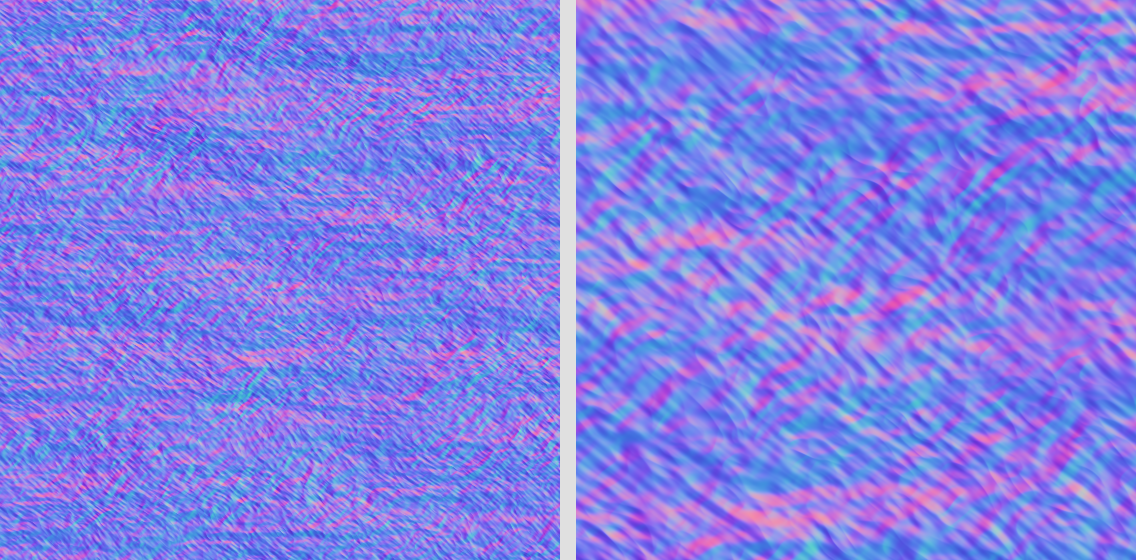
Left: the whole. Right: its middle third, enlarged.
This texture map is drawn by a Shadertoy shader. Its source:

```glsl
// Normal map of a fibrous, wrinkled surface with horizontal grain.
// Layers of stretched gradient noise form a height field; its slopes
// are packed as colour: red = vertical, green = horizontal, blue = up.

#define SWELL 0.18         // slope of the broad undulations
#define STREAK 0.20        // slope of the horizontal grain
#define FIBRE 0.20         // slope of the falling fibres
#define SCRATCH 0.32       // slope of the finest falling lines
#define WRINKLE 0.27       // slope of the rising creases
#define KNOT 0.17          // slope of the small lumps
#define FIBRE_ANGLE -0.68  // radians from horizontal
#define CREASE_ANGLE 0.72
#define SKEW 0.4           // makes the red faces steeper
#define STEP 0.0005        // sampling distance for the slopes

vec2 hash2(vec2 cell) {
    vec2 k = vec2(dot(cell, vec2(127.1, 311.7)), dot(cell, vec2(269.5, 183.3)));
    return 2.0 * fract(sin(k) * 43758.5453) - 1.0;
}

// Gradient noise, roughly -0.7 to 0.7
float noise(vec2 p) {
    vec2 i = floor(p), f = p - i;
    vec2 u = f * f * f * (f * (f * 6.0 - 15.0) + 10.0);
    vec2 e = vec2(1.0, 0.0);
    float low = mix(dot(hash2(i), f), dot(hash2(i + e), f - e), u.x);
    float high = mix(dot(hash2(i + e.yx), f - e.yx),
                     dot(hash2(i + 1.0), f - 1.0), u.x);
    return mix(low, high, u.y);
}

// Coordinates along and across a direction
vec2 along(vec2 p, float angle) {
    vec2 d = vec2(cos(angle), sin(angle));
    return vec2(dot(p, d), dot(p, vec2(-d.y, d.x)));
}

// Noise scaled so that its slope does not depend on its frequency
float strands(vec2 p, vec2 freq, float seed) {
    return noise(p * freq + seed) / freq.y;
}

// Ridges with narrow valleys
float creases(vec2 p, vec2 freq, float seed) {
    float n = noise(p * freq + seed);
    return sqrt(n * n + 0.002) / freq.y;
}

float height(vec2 p) {
    // Bend the grain, gently at large scale and tighter at small scale
    vec2 bend = p + 0.020 * vec2(noise(p * vec2(4.0, 8.0)),
                                 noise(p * vec2(4.0, 8.0) + 17.3));
    vec2 curl = bend + 0.008 * vec2(noise(p * 23.0 + 5.1),
                                    noise(p * 23.0 + 31.7));
    float patches = noise(bend * vec2(5.0, 10.0) + 41.2);

    // Broad swells, partly tilted upwards
    float h = SWELL * strands(bend, vec2(2.5, 9.0), 3.7);
    h += SWELL * strands(along(bend, 0.4), vec2(5.0, 13.0), 11.9);

    // Long horizontal grain in three sizes
    float grain = strands(bend, vec2(4.0, 28.0), 23.1)
                + strands(curl, vec2(9.0, 62.0), 57.4)
                + strands(curl, vec2(18.0, 115.0), 29.6);
    h += STREAK * grain * (1.0 + 0.7 * patches);

    // Short falling fibres, then fine straight scratches
    vec2 q = along(curl, FIBRE_ANGLE);
    h += FIBRE * (strands(q, vec2(24.0, 58.0), 71.6)
                + creases(q, vec2(42.0, 95.0), 83.5));
    h += SCRATCH * strands(along(bend, FIBRE_ANGLE), vec2(48.0, 165.0), 67.2);

    // Rising creases, denser in patches
    vec2 r = along(curl, CREASE_ANGLE);
    float gather = 0.45 + 0.75 * smoothstep(-0.35, 0.35, -patches);
    h += WRINKLE * gather * (creases(r, vec2(13.0, 32.0), 13.8)
                           + strands(r, vec2(26.0, 72.0), 37.9)
                           + strands(r, vec2(50.0, 125.0), 19.4));

    // Small lumps without direction
    return h + KNOT * (creases(curl, vec2(26.0, 32.0), 91.3)
                     + creases(curl, vec2(62.0, 74.0), 47.7));
}

void mainImage(out vec4 fragColor, in vec2 fragCoord) {
    vec2 p = fragCoord / iResolution.y;
    vec2 d = vec2(STEP, 0.0);

    // Slopes by central differences: vertical first, then horizontal
    vec2 slope = vec2(height(p + d.yx) - height(p - d.yx),
                      height(p + d) - height(p - d)) / (2.0 * STEP);
    slope.x += SKEW * (slope.x * slope.x - 0.1);

    vec3 normal = normalize(vec3(slope, 1.0));
    vec3 colour = vec3(0.505, 0.495, 0.442) + 0.5 * normal;
    fragColor = vec4(clamp(colour, 0.0, 1.0), 1.0);
}
```
